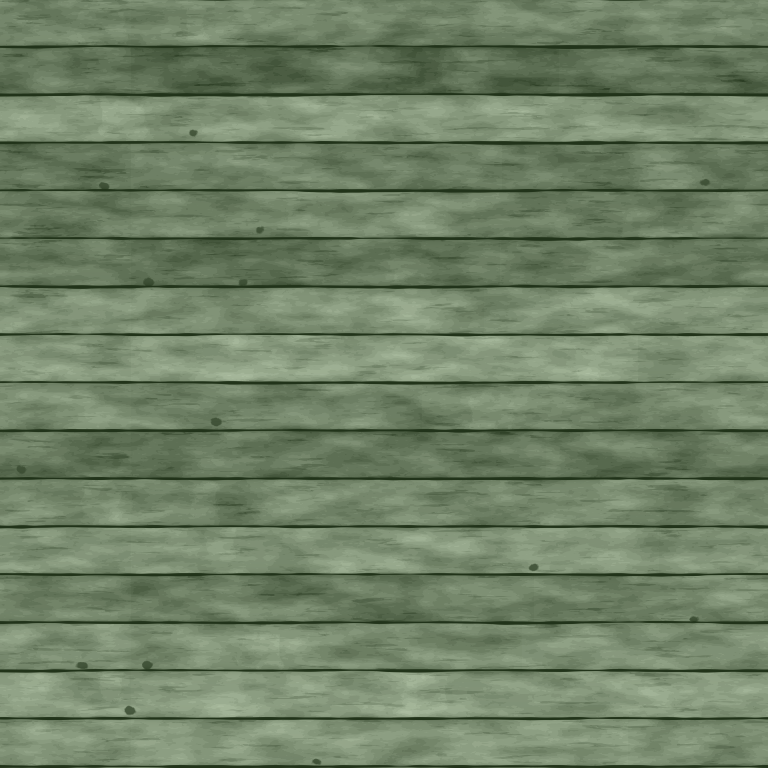
A Shadertoy shader for this texture:

```glsl
// Sixteen horizontal boards of worn green paint, parted by thin dark grooves.
// Each board has a base tone; stretched gradient noise cut into flat steps gives
// the blotches, with streaks, pale patches and knots on top. Wraps sideways.

#define BOARDS 16.0
#define GROOVE_SHIFT 0.03     // board heights
#define GROOVE_HALF 0.024     // board heights
#define TONE_STEP 0.032
#define BLOTCH_GAIN 0.25
#define STREAK_GAIN 0.075
#define PATCH_GAIN 0.05
#define KNOT_CHANCE 0.38
#define JOINT_X 0.17
#define DARK vec3(0.13, 0.20, 0.10)
#define LIGHT vec3(0.56, 0.63, 0.52)

// Base tone of each board, bottom to top
const float BOARD_TONE[16] = float[16](
    0.56, 0.59, 0.55, 0.50, 0.57, 0.52, 0.46, 0.52,
    0.59, 0.57, 0.46, 0.50, 0.47, 0.58, 0.43, 0.51);

vec2 hash2(vec2 p) {
    vec3 q = fract(p.xyx * vec3(0.1031, 0.1030, 0.0973));
    q += dot(q, q.yzx + 33.33);
    return fract((q.xx + q.yz) * q.zy);
}

float cornerSlope(vec2 cell, vec2 offset, float period) {
    cell.x = mod(cell.x, period);
    float angle = 6.2832 * hash2(cell + 17.0).x;
    return dot(vec2(cos(angle), sin(angle)), offset);
}

// Gradient noise, repeating every period cells along x
float gradientNoise(vec2 p, float period) {
    vec2 i = floor(p), f = p - i;
    vec2 u = f * f * f * (f * (f * 6.0 - 15.0) + 10.0);
    vec2 e = vec2(1.0, 0.0);
    float low = mix(cornerSlope(i, f, period), cornerSlope(i + e, f - e, period), u.x);
    float high = mix(cornerSlope(i + e.yx, f - e.yx, period),
                     cornerSlope(i + e.xx, f - e.xx, period), u.x);
    return mix(low, high, u.y);
}

float fbm(vec2 p, float period) {
    float sum = 0.0, gain = 0.6;
    for (int octave = 0; octave < 5; octave++) {
        sum += gain * gradientNoise(p, period);
        p = p * 2.0 + vec2(0.0, 31.0);
        period *= 2.0;
        gain *= 0.53;
    }
    return sum;
}

// Flat tone steps with smoothed borders
float posterize(float tone) {
    float s = tone / TONE_STEP;
    float w = clamp(fwidth(s), 0.001, 1.0);
    return (floor(s) + 0.5 + smoothstep(1.0 - w, 1.0, fract(s))) * TONE_STEP;
}

float wrapX(float d) { return d - round(d); }

void mainImage(out vec4 fragColor, in vec2 fragCoord) {
    vec2 uv = fragCoord / iResolution.xy;
    float px = BOARDS / iResolution.y;
    float y = uv.y * BOARDS - GROOVE_SHIFT;
    float row = mod(floor(y), BOARDS);
    float v = fract(y);
    float seed = row * 37.0;

    // Blotches and slow drift along the board
    float blotch = fbm(vec2(uv.x * 12.0, v * 2.4 + seed), 12.0);
    float drift = gradientNoise(vec2(uv.x * 5.0, v * 0.6 + seed + 9.0), 5.0);
    float rough = fbm(vec2(uv.x * 50.0, v * 3.0 + seed + 5.0), 50.0);
    float wear = BLOTCH_GAIN * blotch + 0.07 * drift;

    // Pale upright patches with ragged sides
    for (float k = 0.0; k < 3.0; k++) {
        vec2 r = hash2(vec2(row + 3.0, k + 51.0));
        vec2 s = hash2(vec2(row + 71.0, k + 5.0));
        vec2 d = abs(vec2(wrapX(uv.x - r.x) * BOARDS, v - 0.25 - 0.5 * r.y));
        vec2 q = d - vec2(0.18 + 0.3 * s.x, 0.3);
        float side = max(q.x, q.y) + 0.28 * rough;
        wear += PATCH_GAIN * (s.y - 0.2) * smoothstep(0.05, -0.05, side);
    }
    float tone = BOARD_TONE[int(row)] + posterize(wear);

    // Butt joint: a slight change of tone on part of the board
    float jointEnd = 0.5 + 0.4 * hash2(vec2(row, 8.0)).y;
    float section = step(JOINT_X, uv.x) * step(uv.x, jointEnd);
    tone += 0.035 * (hash2(vec2(row, 29.0)).x - 0.5) * section;

    // Thin dark grain streaks
    float grain = fbm(vec2(uv.x * 11.0, v * 8.0 + seed + 13.0), 11.0);
    float grainEdge = clamp(fwidth(grain), 0.01, 0.1);
    tone -= STREAK_GAIN * smoothstep(0.27 - grainEdge, 0.27 + grainEdge, grain);

    // Small knots resting near the lower edge
    for (float k = 0.0; k < 2.0; k++) {
        vec2 r = hash2(vec2(row + 23.0, k + 90.0));
        vec2 s = hash2(vec2(row + 43.0, k + 12.0));
        vec2 d = vec2(wrapX(uv.x - r.x) * BOARDS, v - 0.08 - 0.12 * s.x);
        float knot = length(d * vec2(0.75, 1.0)) - 0.07 + 0.1 * rough;
        float exists = step(s.y, KNOT_CHANCE);
        tone = mix(tone, 0.30, 0.85 * exists * smoothstep(px, -px, knot));
    }

    // Grooves of uneven width, with a soft shade beside them
    float line = mod(round(y), BOARDS) * 19.0;
    float wobble = gradientNoise(vec2(uv.x * 9.0, line + 0.5), 9.0);
    float ragged = gradientNoise(vec2(uv.x * 40.0, line + 7.5), 40.0);
    float gap = abs(y - round(y) + 0.02 * wobble);
    float halfWidth = GROOVE_HALF * (1.0 + 0.7 * wobble + 0.6 * ragged);
    tone -= 0.09 * exp(-gap / 0.05);
    tone = mix(tone, 0.20, smoothstep(halfWidth + 0.6 * px, halfWidth - 0.6 * px, gap));

    vec3 paint = mix(DARK, LIGHT, (tone - DARK.g) / (LIGHT.g - DARK.g));
    fragColor = vec4(clamp(paint, 0.0, 1.0), 1.0);
}
```
